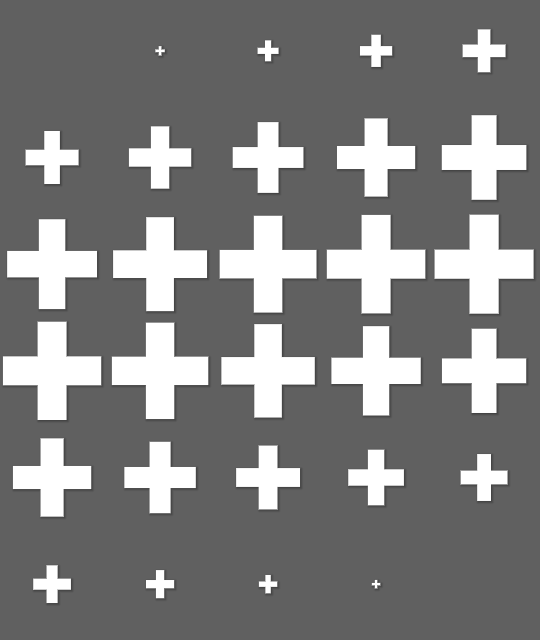
Write a Shadertoy shader that draws this pattern.

```glsl
// A five by six grid of white plus signs on grey, each with a soft drop shadow.
// Their size follows one sine arch in reading order, from nothing to full and back.
// Every plus is the union of two boxes, drawn once per grid cell.

float box(vec2 p, vec2 halfSize) {
    vec2 q = abs(p) - halfSize;
    return length(max(q, 0.0)) + min(max(q.x, q.y), 0.0);
}

float plusSign(vec2 p, float arm) {
    vec2 bar = arm * vec2(1.0, 0.295);
    return min(box(p, bar), box(p, bar.yx));
}

// Arm length by reading order; the arch falls a little slower than it rises
float armLength(float index) {
    float phase = index * (0.1195 - 0.00034 * index) - 0.024;
    return 0.0774 * max(sin(phase), 0.0);
}

void mainImage(out vec4 fragColor, in vec2 fragCoord) {
    // Grid cells, with lengths measured in canvas heights
    vec2 grid = vec2(5.0, 6.0);
    vec2 cell = fragCoord / iResolution.xy * grid;
    vec2 id = floor(cell);
    vec2 cellSize = vec2(iResolution.x / iResolution.y, 1.0) / grid;
    vec2 p = (fract(cell) - 0.5) * cellSize - vec2(-0.003, 0.0039);

    // Rows are counted from the top
    float arm = armLength(id.x + grid.x * (grid.y - 1.0 - id.y));
    float visible = step(0.001, arm);
    float pixel = 1.0 / iResolution.y;

    // Soft shadow toward the lower right, then the plus itself
    float shadowDist = plusSign(p - vec2(0.0016, -0.0016), arm);
    float shadow = 0.36 * visible * (1.0 - smoothstep(-0.003, 0.0045, shadowDist));
    float shape = visible * clamp(0.5 - plusSign(p, arm) / pixel, 0.0, 1.0);

    vec3 grey = vec3(0.376);
    vec3 color = mix(grey * (1.0 - shadow), vec3(1.0), shape);
    fragColor = vec4(color, 1.0);
}
```
